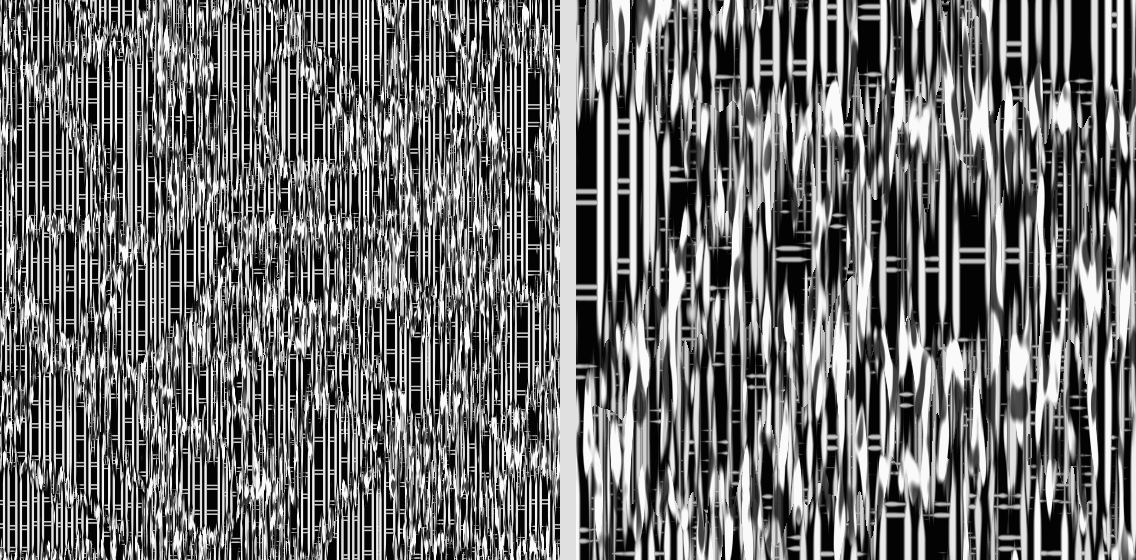
Left, the full canvas; right, a detail of the centre.
Reproduce this pattern procedurally as a Shadertoy shader.

```glsl
const float BLACK = 0.01;
const float WHITE = 0.98;
const float BAR_GREY = 0.78;
const float LACE_GREY = 0.72;
const float EDGE_SOFTNESS = 0.0010;
const float EDGE_JITTER = 0.6;

const vec2 BLOB_SCALE = vec2(5.6, 4.4);
const vec2 JAG_SCALE = vec2(95.0, 13.0);
const float JAG_AMOUNT = 0.22;
const vec2 DENSE_RANGE = vec2(0.03, 0.17);

const vec2 COARSE_GRID = vec2(47.0, 20.0);
const vec2 FINE_GRID = vec2(72.0, 34.0);
const vec2 LACE_GRID = vec2(96.0, 62.0);
const vec2 PAIR_OFFSET = vec2(0.0041, 0.0033);
const vec2 LINE_HALF = vec2(0.0021, 0.0014);

const vec2 SPIKE_SCALE = vec2(160.0, 19.0);
const vec2 SLIT_SCALE = vec2(190.0, 34.0);

float hash(vec2 p) {
    vec3 q = fract(p.xyx * 0.1031);
    q += dot(q, q.yzx + 33.33);
    return fract((q.x + q.y) * q.z);
}

float cornerSlope(vec2 corner, vec2 offset) {
    float angle = 6.2832 * hash(corner + 17.0);
    return dot(vec2(cos(angle), sin(angle)), offset);
}

float gradientNoise(vec2 p) {
    vec2 i = floor(p), f = fract(p), e = vec2(0.0, 1.0);
    vec2 u = f * f * f * (f * (f * 6.0 - 15.0) + 10.0);
    float low = mix(cornerSlope(i, f), cornerSlope(i + e.yx, f - e.yx), u.x);
    float high = mix(cornerSlope(i + e, f - e), cornerSlope(i + 1.0, f - 1.0), u.x);
    return mix(low, high, u.y);
}

float softness() {
    return max(EDGE_SOFTNESS, 0.5 / iResolution.y);
}

// Line that thins out to nothing as weight goes to zero
float stroke(float d, float halfWidth, float weight) {
    float s = softness();
    float h = mix(-s, halfWidth, weight);
    return 1.0 - smoothstep(h - s, h + s, abs(d));
}

float jitter(float i, float seed) {
    return EDGE_JITTER * hash(vec2(i, seed));
}

// Index of an uneven interval and the distance to its nearer end
vec2 interval(float x, float seed) {
    float i = floor(x);
    if (x < i + jitter(i, seed)) i -= 1.0;
    float toStart = x - i - jitter(i, seed);
    float toEnd = i + 1.0 + jitter(i + 1.0, seed) - x;
    return vec2(i, min(toStart, toEnd));
}

// Tall bricks, each outlined so that neighbours form double lines
float bricks(vec2 p, vec2 grid, float seed, float weight) {
    vec2 column = interval(p.x * grid.x, seed);
    float group = floor(column.x * 0.5);
    float shift = 7.0 * hash(vec2(group, seed + 5.0));
    vec2 row = interval(p.y * grid.y + shift, seed + 3.0 * group + 11.0);
    float side = column.y / grid.x;
    float cap = row.y / grid.y;

    float post = stroke(side - PAIR_OFFSET.x, LINE_HALF.x, weight);
    post *= mix(0.88, 1.0, hash(vec2(column.x, seed + 23.0)));
    float bar = stroke(cap - PAIR_OFFSET.y, LINE_HALF.y, weight);
    bar *= smoothstep(-softness(), softness(), side - PAIR_OFFSET.x);
    return max(post, bar * BAR_GREY);
}

void mainImage(out vec4 fragColor, in vec2 fragCoord) {
    vec2 p = fragCoord / iResolution.y;

    // Two crossing fields cut the plane into small ragged blobs
    float jag = JAG_AMOUNT * gradientNoise(p * JAG_SCALE + 40.0);
    float blobA = gradientNoise(p * BLOB_SCALE) + jag;
    float blobB = gradientNoise(p * BLOB_SCALE + 63.4) - jag;
    float openness = min(abs(blobA), abs(blobB));
    float dense = 1.0 - smoothstep(DENSE_RANGE.x, DENSE_RANGE.y, openness);

    // Wide bricks change their arrangement from blob to blob
    float blobSeed = 1.0 + step(0.0, blobA) + 2.0 * step(0.0, blobB);
    float coarse = bricks(p, COARSE_GRID, blobSeed, 1.0 - 0.6 * dense);
    float fine = bricks(p, FINE_GRID, blobSeed + 7.0, 0.8 * dense);
    float lace = bricks(p, LACE_GRID, blobSeed + 19.0, 0.6 * dense * dense);

    // Tapered upright slivers fill the seams, split by thin dark slits
    float sliver = gradientNoise(p * SPIKE_SCALE);
    float spikes = smoothstep(-0.02, 0.16, sliver - 0.5 * (1.0 - dense));
    float slits = smoothstep(0.06, 0.3, gradientNoise(p * SLIT_SCALE + 90.0));

    float tone = max(max(coarse, fine * 0.92), max(spikes, lace * LACE_GREY));
    tone *= 1.0 - 0.75 * dense * slits;

    fragColor = vec4(vec3(mix(BLACK, WHITE, tone)), 1.0);
}
```
